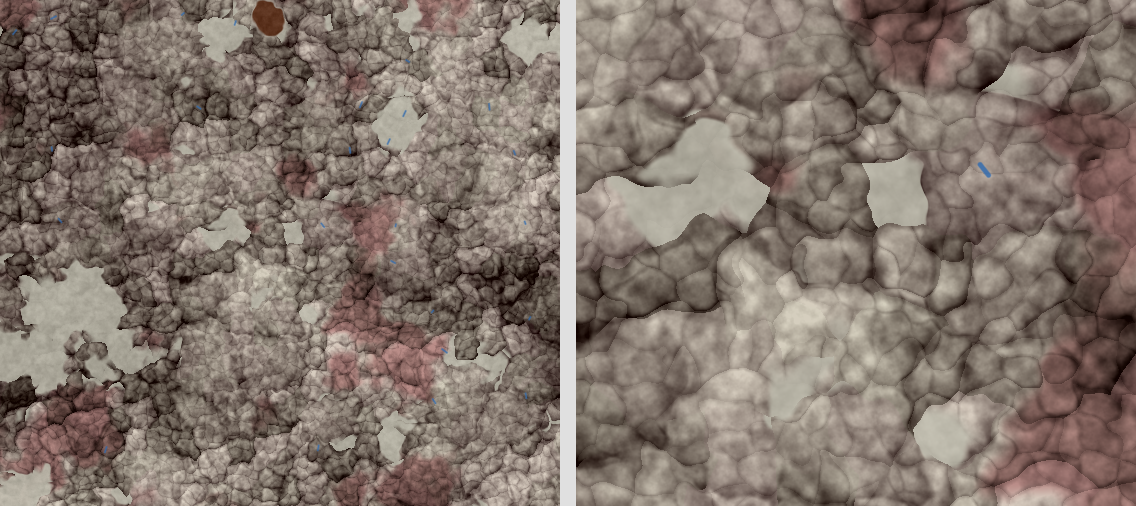
Left, the full canvas; right, a detail of the centre.
A WebGL 1 fragment shader for this texture:

```glsl
precision highp float;
// Weathered conglomerate: crusted grey-brown grains, pale hollows, dark and maroon stains, blue flecks.

uniform vec2 u_resolution;

const vec3 DARK_CRUST = vec3(0.22, 0.16, 0.14);
const vec3 PALE_CRUST = vec3(0.71, 0.67, 0.62);
const vec3 HOLLOW = vec3(0.71, 0.70, 0.645);
const vec3 MAROON_TINT = vec3(0.86, 0.69, 0.71);
const vec3 RUST = vec3(0.36, 0.20, 0.12);
const vec3 BLUE = vec3(0.20, 0.42, 0.68);

float hash(vec2 p) {
  vec3 v = fract(vec3(p.xyx) * 0.1031);
  v += dot(v, v.yzx + 33.33);
  return fract((v.x + v.y) * v.z);
}

vec2 hash2(vec2 p) {
  return vec2(hash(p), hash(p + 57.3));
}

float noise(vec2 p) {
  vec2 cell = floor(p);
  vec2 f = fract(p);
  f = f * f * (3.0 - 2.0 * f);
  float low = mix(hash(cell), hash(cell + vec2(1.0, 0.0)), f.x);
  float high = mix(hash(cell + vec2(0.0, 1.0)), hash(cell + vec2(1.0)), f.x);
  return mix(low, high, f.y);
}

float fbm(vec2 p) {
  float sum = 0.0;
  float weight = 0.533;
  for (int i = 0; i < 4; i++) {
    sum += weight * noise(p);
    p = mat2(1.6, 1.2, -1.2, 1.6) * p + 17.7;
    weight *= 0.5;
  }
  return sum;
}

// Rounded grains of mixed radius: x distance, y distance to the seam, z random tone, w light.
vec4 grains(vec2 p, float seed) {
  vec2 cell = floor(p);
  vec4 grain = vec4(8.0, 0.0, 0.0, 0.0);
  float second = 8.0;
  for (int y = -1; y <= 1; y++) {
    for (int x = -1; x <= 1; x++) {
      vec2 id = cell + vec2(x, y);
      vec2 offset = p - id - 0.1 - 0.8 * hash2(id + seed);
      float radius = mix(0.6, 1.1, hash(id + seed + 23.1));
      float d = length(offset) / radius;
      if (d < grain.x) {
        second = grain.x;
        grain = vec4(d, 0.0, hash(id + seed + 91.7), dot(offset, vec2(-0.45, 0.9)) / radius);
      } else {
        second = min(second, d);
      }
    }
  }
  grain.y = second - grain.x;
  return grain;
}

float grainTone(vec4 grain) {
  float seam = 1.0 - smoothstep(0.0, 0.3, grain.y);
  return 0.2 * (grain.z - 0.5) - 0.17 * seam + 0.12 * grain.w;
}

// Sparse short slivers, mostly upright.
float flecks(vec2 p, float scale, float chance, float blur) {
  vec2 cell = floor(p * scale);
  vec2 d = p - (cell + 0.2 + 0.6 * hash2(cell + 5.0)) / scale;
  float angle = 2.2 * (hash(cell + 11.0) - 0.5);
  vec2 axis = vec2(sin(angle), cos(angle));
  float reach = mix(0.002, 0.006, hash(cell + 3.0));
  float dist = length(d - axis * clamp(dot(d, axis), -reach, reach)) - 0.0016;
  return step(hash(cell + 29.0), chance) * (1.0 - smoothstep(-blur, blur, dist));
}

// Signed distance to rare lumps; large where a cell has none.
float lumps(vec2 p, float scale, float chance) {
  vec2 cell = floor(p * scale);
  vec2 center = (cell + 0.2 + 0.6 * hash2(cell + 41.0)) / scale;
  float radius = mix(0.02, 0.035, hash(cell + 47.0));
  return length(p - center) - radius + step(chance, hash(cell + 53.0));
}

void main() {
  vec2 p = gl_FragCoord.xy / u_resolution.y;
  float pixel = 1.0 / u_resolution.y;
  vec2 bend = vec2(fbm(p * 13.0), fbm(p * 13.0 + 31.0)) - 0.5;
  vec2 ragged = vec2(noise(p * 75.0), noise(p * 75.0 + 63.0)) - 0.5;
  vec2 q = p + 0.035 * bend + 0.009 * ragged;

  // Three sizes of grain, with the largest lying over the others
  vec4 large = grains(q * 8.5, 3.0);
  vec4 medium = grains(q * 20.0, 19.0);
  vec4 small = grains(q * 44.0, 37.0);
  float cover = step(0.64, large.z) * smoothstep(0.02, 0.1, large.y);
  float crust = grainTone(medium) + 0.6 * grainTone(small);
  float boulder = 0.9 * grainTone(large) + 0.45 * grainTone(small) - 0.04;
  float grit = fbm(p * 105.0) - 0.5;
  float broad = fbm(p * 3.6 + 8.0) - 0.5;
  float tone = 0.575 + mix(crust, boulder, cover) + 0.5 * broad + 0.42 * grit;

  // Dark clumps and shaded rims of the hollows
  float clump = smoothstep(0.57, 0.72, fbm(q * 4.5 + 90.0));
  float basin = fbm(q * 6.5 + 40.0) + 0.14 * (medium.z - 0.5) - 0.05 * cover;
  float hollow = smoothstep(0.67, 0.70, basin);
  tone -= 0.16 * clump + 0.06 * smoothstep(0.63, 0.67, basin);
  tone = clamp(tone, 0.07, 0.84);

  // Stone colours and stains
  vec3 color = mix(DARK_CRUST, PALE_CRUST, (tone - 0.22) / 0.49);
  color += (medium.z - 0.5) * vec3(0.015, -0.01, 0.01);
  float stain = smoothstep(0.58, 0.68, fbm(q * 7.0 + 70.0));
  color *= mix(vec3(1.0), MAROON_TINT, stain);
  color = mix(color, HOLLOW + 0.1 * grit + 0.12 * broad, 0.9 * hollow);

  // Rust lumps with a pale rim, then blue flecks
  float lump = lumps(q, 2.6, 0.2);
  color = mix(color, PALE_CRUST, 0.5 * (1.0 - smoothstep(0.002, 0.005, lump)));
  color = mix(color, RUST + 0.15 * grit, 1.0 - smoothstep(-pixel, pixel, lump));
  color = mix(color, BLUE, 0.85 * flecks(p, 12.0, 0.12, pixel));

  gl_FragColor = vec4(clamp(color, 0.0, 1.0), 1.0);
}
```
